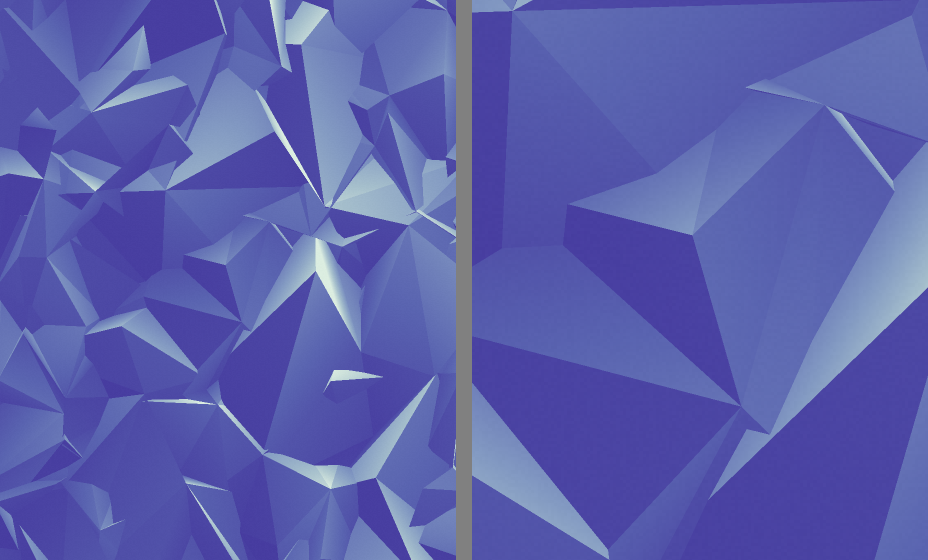
Left, the full canvas; right, a detail of the centre.
Give the GLSL for this background, as a Shadertoy shader.

```glsl
// Crumpled low-poly surface of overlapping violet and pale blue facets.

const vec2 LIGHT_DIR = vec2(0.35, 0.94);

vec3 hash3(vec2 p) {
    vec3 q = vec3(dot(p, vec2(127.1, 311.7)),
                  dot(p, vec2(269.5, 183.3)),
                  dot(p, vec2(419.2, 371.9)));
    return fract(sin(q) * 43758.5453);
}

float cross2(vec2 a, vec2 b) {
    return a.x * b.y - a.y * b.x;
}

// Jittered lattice point: xy is its position, z its height.
vec3 meshVertex(vec2 id, float jitter, float seed) {
    vec3 h = hash3(id + seed);
    return vec3(id + (h.xy * 2.0 - 1.0) * jitter, h.z);
}

// Keeps the higher surface; x is height, y is tone.
vec2 drawFacet(vec2 nearest, vec2 p, vec3 a, vec3 b, vec3 c, float lift) {
    vec3 normal = cross(b - a, c - a);
    if (abs(normal.z) < 1e-4) return nearest;

    // Barycentric weights
    float wb = cross2(p - a.xy, c.xy - a.xy) / normal.z;
    float wc = cross2(b.xy - a.xy, p - a.xy) / normal.z;
    vec3 weights = vec3(1.0 - wb - wc, wb, wc);
    if (min(weights.x, min(wb, wc)) < 0.0) return nearest;

    vec3 heights = vec3(a.z, b.z, c.z);
    float height = dot(weights, heights);
    if (height + lift <= nearest.x) return nearest;

    // Slope lighting over a facet's own base tone
    float slope = 1.8 * dot(normal.xy / normal.z, LIGHT_DIR);
    float lit = 0.5 + 0.5 * slope / sqrt(1.0 + slope * slope);
    float base = fract(dot(heights, vec3(5.3, 9.1, 13.7)));
    float tone = 0.22 * base + 0.85 * pow(lit, 3.0);

    // Darker hollows and a soft gradient across the facet
    float gradient = dot(weights, fract(heights * 7.3));
    tone *= mix(0.4, 1.25, height) * mix(0.35, 1.65, gradient);
    return vec2(height + lift, tone);
}

// Folded triangle mesh, searched over the neighbouring cells.
vec2 drawMesh(vec2 nearest, vec2 p, float jitter, float lift, float seed) {
    vec2 cell = floor(p);
    for (int j = -1; j <= 1; j++) {
        for (int i = -1; i <= 1; i++) {
            vec2 id = cell + vec2(i, j);
            vec3 a = meshVertex(id, jitter, seed);
            vec3 b = meshVertex(id + vec2(1, 0), jitter, seed);
            vec3 c = meshVertex(id + vec2(1, 1), jitter, seed);
            vec3 d = meshVertex(id + vec2(0, 1), jitter, seed);
            // Alternate the diagonal of each cell
            if (mod(id.x + id.y, 2.0) < 0.5) {
                nearest = drawFacet(nearest, p, a, b, c, lift);
                nearest = drawFacet(nearest, p, a, c, d, lift);
            } else {
                nearest = drawFacet(nearest, p, a, b, d, lift);
                nearest = drawFacet(nearest, p, b, c, d, lift);
            }
        }
    }
    return nearest;
}

vec3 palette(float tone) {
    vec3 violet = vec3(0.27, 0.22, 0.62);
    vec3 blue = vec3(0.35, 0.39, 0.69);
    vec3 steel = vec3(0.51, 0.60, 0.76);
    vec3 pale = vec3(0.65, 0.75, 0.80);
    vec3 glint = vec3(0.86, 0.93, 0.88);
    vec3 color = mix(violet, blue, clamp(tone / 0.3, 0.0, 1.0));
    color = mix(color, steel, clamp((tone - 0.3) / 0.4, 0.0, 1.0));
    color = mix(color, pale, clamp((tone - 0.7) / 0.3, 0.0, 1.0));
    return mix(color, glint, clamp((tone - 1.0) / 0.35, 0.0, 1.0));
}

vec3 surfaceColor(vec2 p) {
    vec2 stretched = p * vec2(1.1, 0.92);
    vec2 surface = vec2(-10.0, 0.0);
    surface = drawMesh(surface, stretched * 6.3 + 3.7, 0.7, 0.0, 11.0);
    surface = drawMesh(surface, stretched * 11.5 + 8.2, 0.75, -0.1, 47.0);

    // Light fades towards the lower left
    float falloff = mix(0.75, 1.3, smoothstep(0.2, 1.0, p.x + 0.5 * p.y));
    return palette(0.02 + surface.y * falloff);
}

void mainImage(out vec4 fragColor, in vec2 fragCoord) {
    // Four samples smooth the facet edges
    vec3 color = vec3(0.0);
    for (int j = 0; j < 2; j++) {
        for (int i = 0; i < 2; i++) {
            vec2 offset = vec2(i, j) * 0.5 - 0.25;
            color += 0.25 * surfaceColor((fragCoord + offset) / iResolution.y);
        }
    }

    // Fine grain
    vec2 grainCell = floor(fragCoord / iResolution.y * 512.0);
    color += (hash3(grainCell).x - 0.5) * 0.01;
    fragColor = vec4(color, 1.0);
}
```
